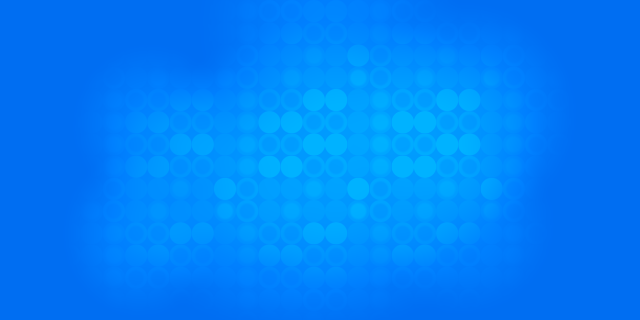
A Shadertoy shader for this background:

```glsl
// Soft blue glow covered by a grid of pale discs, rings and small dots.
// The glow is a union of compact elliptical lobes; the dots repeat in a
// six by six motif and brighten the glow beneath them.

#define DOT_ROWS 14.4        // cells per canvas height
#define MOTIF 6.0            // cells before the dots repeat
#define DOT_RADIUS 0.50      // in cells
#define SMALL_RADIUS 0.36
#define HOLE_RADIUS 0.34
#define DIM_GAIN 0.22
#define SMALL_GAIN 0.22
#define RING_GAIN 0.36
#define BRIGHT_GAIN 0.62
#define DEEP_BLUE vec3(0.0, 0.43, 0.95)
#define MID_BLUE vec3(0.0, 0.50, 0.995)
#define SKY_BLUE vec3(0.0, 0.70, 1.0)

// Elliptical light that falls smoothly to zero at its radii.
float lobe(vec2 p, vec2 center, vec2 radii, float strength) {
    vec2 d = (p - center) / radii;
    float f = max(1.0 - dot(d, d), 0.0);
    return strength * f * sqrt(f);
}

// Union of the lobes, from 0 (no light) to 1.
float glowField(vec2 p) {
    float dark = 1.0;
    dark *= 1.0 - lobe(p, vec2(1.09, 0.53), vec2(0.62, 0.43), 0.66);  // core
    dark *= 1.0 - lobe(p, vec2(0.65, 0.45), vec2(0.36, 0.36), 0.31);  // left
    dark *= 1.0 - lobe(p, vec2(0.47, 0.61), vec2(0.25, 0.26), 0.25);
    dark *= 1.0 - lobe(p, vec2(0.44, 0.27), vec2(0.25, 0.27), 0.29);
    dark *= 1.0 - lobe(p, vec2(1.03, 0.92), vec2(0.42, 0.42), 0.26);  // top
    dark *= 1.0 - lobe(p, vec2(1.45, 0.64), vec2(0.36, 0.36), 0.40);  // right
    dark *= 1.0 - lobe(p, vec2(1.44, 0.30), vec2(0.30, 0.29), 0.27);
    dark *= 1.0 - lobe(p, vec2(0.96, 0.22), vec2(0.52, 0.27), 0.31);  // bottom
    return 1.0 - dark;
}

// Antialiased disc coverage.
float disc(float dist, float radius, float blur) {
    return 1.0 - smoothstep(radius - blur, radius + blur, dist);
}

// Gain of the dot in one cell; rows count from the top.
float dotGain(vec2 cell, float dist, float blur, float light) {
    ivec2 m = ivec2(mod(cell, MOTIF));
    bool isRing, isSmall, isBright;
    if (m.y == 2 || m.y == 3) {
        // Paired rows: one bright column beside a column of rings.
        isRing = m.x == 5;
        isBright = m.x == 4;
        isSmall = m.y == 2 ? m.x == 2 : m.x % 3 == 1;
    } else {
        // Woven rows: bright and ringed pairs swap places.
        bool evenRow = m.y % 2 == 0;
        int pair = m.x / 2;
        isRing = pair == (evenRow ? 0 : 1);
        isBright = pair == (evenRow ? 1 : 0);
        isSmall = m.x == 5;
    }

    float whole = disc(dist, DOT_RADIUS, blur);
    if (isRing) {
        float hole = disc(dist, HOLE_RADIUS, blur + 0.03);
        return whole * mix(RING_GAIN, 0.10, hole);
    }
    // Bright dots stand out only where the glow is strong.
    float strong = smoothstep(0.1, 0.45, light);
    float gain = isBright ? mix(DIM_GAIN, BRIGHT_GAIN, strong) : DIM_GAIN;
    if (isSmall) {
        float peak = max(gain, DIM_GAIN + SMALL_GAIN);
        return mix(whole * DIM_GAIN, peak, disc(dist, SMALL_RADIUS, blur + 0.04));
    }
    return whole * gain;
}

void mainImage(out vec4 fragColor, in vec2 fragCoord) {
    vec2 p = fragCoord / iResolution.y;
    float light = glowField(p);

    // Dot grid
    vec2 grid = vec2(p.x, 1.0 - p.y) * DOT_ROWS + vec2(0.375, 0.0);
    float dist = length(fract(grid) - 0.5);
    float blur = 0.75 * DOT_ROWS / iResolution.y;
    float gain = dotGain(floor(grid), dist, blur, light);
    light = min(light * (1.0 + gain), 1.0);

    // Colour ramp
    vec3 color = mix(DEEP_BLUE, MID_BLUE, min(light / 0.26, 1.0));
    color = mix(color, SKY_BLUE, max(light - 0.26, 0.0) / 0.74);
    fragColor = vec4(color, 1.0);
}
```
